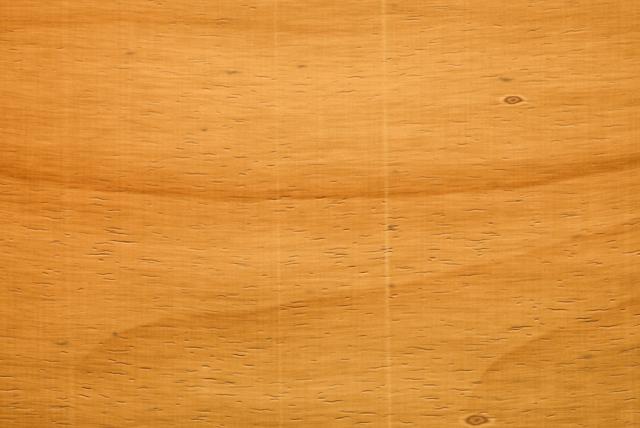
A Shadertoy shader for this texture:

```glsl
// Varnished pine board: flowing growth bands, torn pores, small knots and faint vertical scratches.

vec2 hash2(vec2 p) {
    vec3 q = fract(p.xyx * vec3(0.1031, 0.1030, 0.0973));
    q += dot(q, q.yzx + 33.33);
    return fract((q.xx + q.yz) * q.zy);
}

float gradientNoise(vec2 p) {
    vec2 i = floor(p), f = p - i;
    vec2 u = f * f * f * (f * (f * 6.0 - 15.0) + 10.0);
    vec2 e = vec2(0.0, 1.0);
    float a = dot(hash2(i) * 2.0 - 1.0, f);
    float b = dot(hash2(i + e.yx) * 2.0 - 1.0, f - e.yx);
    float c = dot(hash2(i + e.xy) * 2.0 - 1.0, f - e.xy);
    float d = dot(hash2(i + e.yy) * 2.0 - 1.0, f - e.yy);
    return mix(mix(a, b, u.x), mix(c, d, u.x), u.y);
}

float bell(float x) { return exp(-x * x); }

// Late wood: crisp lower edge, long fade upwards
float growthBand(float d, float fade) {
    return smoothstep(-0.008, 0.006, d) * exp(-max(d, 0.0) / fade);
}

// Torn pores: x is the dark slit, y the pale lip below it
vec2 pores(vec2 p, float seed) {
    vec2 size = vec2(0.11, 0.017);
    vec2 q = p / size + seed * 0.37;
    q.x += hash2(vec2(floor(q.y), seed)).x * 7.0;
    vec2 cell = floor(q) + seed * 31.0;
    vec2 r = hash2(cell), s = hash2(cell + 71.0);
    vec2 d = (fract(q) - vec2(0.5, 0.4 + 0.25 * r.y)) * size;
    d.y += 0.004 * gradientNoise(p * vec2(55.0, 9.0) + seed) + d.x * 0.12 * (s.y - 0.5);
    float halfLength = 0.007 + 0.034 * r.x * r.x;
    float taper = 1.0 - smoothstep(halfLength * 0.3, halfLength, abs(d.x));
    return taper * s.x * s.x * vec2(bell(d.y / 0.0016), bell((d.y + 0.0032) / 0.0018));
}

// Sparse grey-brown smudges
float smudges(vec2 p) {
    vec2 size = vec2(0.21, 0.13), cell = floor(p / size);
    vec2 r = hash2(cell + 15.0), s = hash2(cell + 47.0);
    vec2 d = p - (cell + 0.25 + 0.5 * r) * size;
    d.y += 0.006 * gradientNoise(p * 60.0);
    return step(0.6, s.x) * s.y * bell(length(d / vec2(0.006 + 0.014 * r.x, 0.004)));
}

// Small eye-shaped knot: x is its dark outline and core, y its pale rim
vec2 knot(vec2 p, vec2 size) {
    p.y += 0.005 * gradientNoise(p * 55.0);
    float r = length(p / size);
    return vec2(0.7 * bell((r - 0.75) / 0.22) + 0.8 * bell(r / 0.3), bell((r - 1.25) / 0.3));
}

void mainImage(out vec4 fragColor, in vec2 fragCoord) {
    vec2 p = fragCoord / iResolution.y;
    p.x *= 1.5 * iResolution.y / iResolution.x;
    float x = p.x, y = p.y;

    // Broad light and streaks, with the grain gently bent
    vec2 toLight = (p - vec2(0.8, 0.7)) * vec2(0.88, 1.1);
    float tone = 0.85 - 0.58 * dot(toLight, toLight);
    vec2 g = p + vec2(0.0, 0.025 * gradientNoise(p * vec2(2.5, 3.0)) - 0.06 * (x - 0.7) * (x - 0.7));
    tone += 0.26 * gradientNoise(g * vec2(0.9, 8.0) + 3.0);
    tone += 0.20 * gradientNoise(g * vec2(2.5, 28.0) + 9.0);

    // Growth bands
    float wobble = 0.012 * gradientNoise(p * vec2(6.0, 3.0)) + 0.004 * gradientNoise(p * vec2(22.0, 40.0));
    float middle = y + wobble - 0.53 - 0.13 * (x - 0.7) * (x - 0.7);
    float arch = y + wobble - 0.27 - 0.1 * (x - 0.5) - 0.12 * (x - 0.5) * (x - 0.5)
               + 0.15 * exp(-12.0 * (x - 0.15));
    float corner = y + wobble - 0.16 - 0.39 * (x - 1.12) + 0.08 * exp(-25.0 * (x - 1.1));
    float top = y + wobble - 0.935 - 0.015 * sin(x * 7.0 - 0.8);
    float band = 0.42 * growthBand(middle, 0.045) + 0.16 * bell((middle + 0.03) / 0.05);
    band += 0.24 * growthBand(-arch, 0.06) * smoothstep(0.12, 0.3, x);
    band += 0.22 * growthBand(-corner, 0.05) * smoothstep(1.05, 1.15, x);
    band += 0.18 * growthBand(top, 0.02) * (1.0 - smoothstep(0.7, 0.95, x));
    tone -= band;

    // Fine fibres and faint saw marks across them
    tone += 0.24 * gradientNoise(g * vec2(7.0, 110.0));
    tone += 0.24 * gradientNoise(g * vec2(22.0, 230.0) + 5.0);
    tone += 0.12 * gradientNoise(p * vec2(150.0, 170.0));
    tone += 0.09 * gradientNoise(p * vec2(130.0, 5.0));

    vec3 umber = vec3(0.68, 0.39, 0.06), honey = vec3(0.845, 0.54, 0.185), straw = vec3(0.945, 0.67, 0.34);
    vec3 color = mix(umber, honey, clamp(tone * 2.0, -0.2, 1.0));
    color = mix(color, straw, clamp(tone * 2.0 - 1.0, 0.0, 1.1));

    // Redder on the left and in the bands, more olive low down
    float warmth = 0.6 * (1.0 - smoothstep(0.0, 0.7, x)) + 1.6 * band - 0.6 * (1.0 - smoothstep(0.0, 0.5, y));
    color += warmth * vec3(0.025, -0.02, -0.02);

    // Pores gather in patches, mostly in the lower half
    float density = 0.45 + 0.4 * (1.0 - smoothstep(0.45, 0.6, y)) + 1.1 * gradientNoise(p * vec2(3.0, 6.0) + 20.0);
    vec2 relief = vec2(0.0);
    for (float i = 1.0; i < 4.0; i++) relief += pores(g, i);
    relief *= clamp(density, 0.12, 1.1);
    color *= 1.0 - vec3(0.34, 0.42, 0.55) * min(relief.x, 1.0);
    color += vec3(0.09, 0.12, 0.15) * relief.y;

    // Smudges and knots
    color = mix(color, vec3(0.42, 0.27, 0.09), 0.65 * smudges(p));
    vec2 eyes = knot(p - vec2(1.203, 0.766), vec2(0.023, 0.009))
              + knot(p - vec2(1.118, 0.018), vec2(0.029, 0.012));
    color += vec3(0.07, 0.08, 0.09) * eyes.y;
    color = mix(color, vec3(0.42, 0.19, 0.03), min(0.75 * eyes.x, 0.85));

    // Worn vertical scratches: position, half width, strength
    vec3 scratches[5] = vec3[5](vec3(0.899, 0.0045, 0.6), vec3(0.645, 0.0035, 0.32),
        vec3(0.152, 0.006, 0.14), vec3(0.465, 0.005, 0.1), vec3(1.462, 0.005, 0.15));
    for (int i = 0; i < 5; i++) {
        vec3 s = scratches[i];
        float across = x - s.x - 0.014 * (1.0 - y) + 0.004 * gradientNoise(vec2(s.x * 90.0, y * 70.0));
        float wear = 0.65 + 0.8 * gradientNoise(vec2(s.x * 50.0, y * 6.0)) + 0.8 * gradientNoise(vec2(x * 30.0, y * 90.0));
        color = mix(color, vec3(0.96, 0.73, 0.41), s.z * clamp(wear, 0.0, 1.0) * bell(across / s.y));
    }

    fragColor = vec4(clamp(color, 0.0, 1.0), 1.0);
}
```
